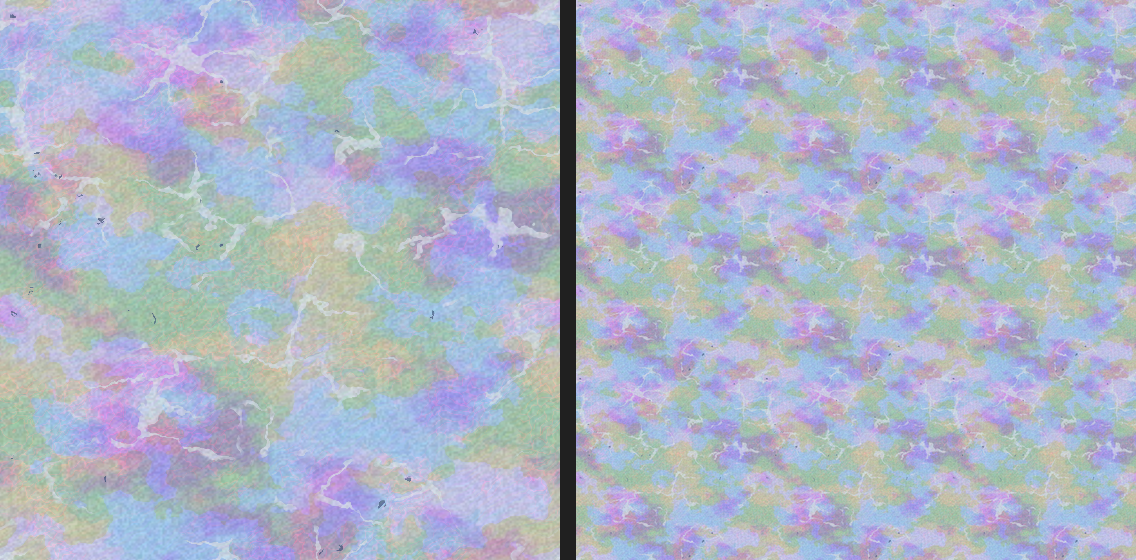
Left, the tile; right, the same tile 3 across and 3 down.
Reproduce this texture procedurally as a WebGL 1 fragment shader.

```glsl
precision highp float;
uniform vec2 u_resolution;

// Each channel drifts between its own two levels
const vec3 LEVEL_LOW = vec3(0.617, 0.595, 0.655);
const vec3 LEVEL_HIGH = vec3(0.755, 0.755, 0.90);
const vec3 VEIN_COLOR = vec3(0.82, 0.85, 0.89);
const vec3 SPECK_COLOR = vec3(0.28, 0.36, 0.50);
const vec3 THREAD_TINT = vec3(0.12, -0.02, -0.005);
const vec2 PATCH_PERIOD = vec2(7.0, 9.0);
const vec2 VEIN_PERIOD = vec2(8.0, 11.0);
const vec2 THREAD_PERIOD = vec2(18.0, 36.0);
const vec2 STREAK_PERIOD = vec2(30.0, 120.0);
const float OCTAVE_GAIN = 0.6;
const float SPECK_CELLS = 24.0;
const float SPECK_SHARE = 0.08;
const float VEIN_WIDTH = 0.12;
const float VEIN_OPACITY = 0.72;
const float THREAD_WIDTH = 0.17;
const float THREAD_OPACITY = 0.85;
const float STREAK = 0.06;
const float GRAIN = 0.085;

float hash(vec2 p) {
  return fract(sin(dot(p, vec2(127.1, 311.7))) * 43758.55);
}

vec2 hash2(vec2 p) {
  return vec2(hash(p), hash(p + 57.3));
}

// Value noise that wraps after period cells
float noise(vec2 p, vec2 period, float seed) {
  vec2 i = floor(p);
  vec2 f = fract(p);
  f = f * f * (3.0 - 2.0 * f);
  vec2 a = mod(i, period) + seed;
  vec2 b = mod(i + 1.0, period) + seed;
  return mix(mix(hash(a), hash(vec2(b.x, a.y)), f.x),
             mix(hash(vec2(a.x, b.y)), hash(b), f.x), f.y);
}

float fbm(vec2 uv, vec2 period, float seed) {
  float sum = 0.0;
  float total = 0.0;
  float weight = 0.5;
  for (int i = 0; i < 5; i++) {
    sum += weight * noise(uv * period, period, seed);
    total += weight;
    period *= 2.0;
    weight *= OCTAVE_GAIN;
    seed += 13.7;
  }
  return sum / total;
}

// Distances to the three nearest points of a wrapping jittered grid
vec3 cellDistances(vec2 p, vec2 period, float seed) {
  vec2 cell = floor(p);
  vec3 d = vec3(9.0);
  for (int y = -1; y <= 1; y++) {
    for (int x = -1; x <= 1; x++) {
      vec2 c = cell + vec2(float(x), float(y));
      float r = length(c + hash2(mod(c, period) + seed) - p);
      if (r < d.x) d = vec3(r, d.xy);
      else if (r < d.y) d = vec3(d.x, r, d.y);
      else d.z = min(d.z, r);
    }
  }
  return d;
}

// Stained patches: cloudy shade under hard, scalloped stain edges
vec3 patches(vec2 uv) {
  float warm = fbm(uv, PATCH_PERIOD, 3.1);
  float light = fbm(uv, PATCH_PERIOD - 2.0, 31.4);
  float cool = fbm(uv, PATCH_PERIOD, 71.9);
  float scallop = 0.14 * (noise(uv * 32.0, vec2(32.0), 8.6) - 0.5);
  vec3 t;
  t.r = mix(smoothstep(0.34, 0.68, warm), smoothstep(0.515, 0.53, warm + scallop), 0.4);
  t.g = smoothstep(0.30, 0.50, light);
  t.b = mix(smoothstep(0.33, 0.64, cool), smoothstep(0.49, 0.505, cool - scallop), 0.5);
  t.b = mix(max(t.b, 0.3), t.b, t.g);
  return mix(LEVEL_LOW, LEVEL_HIGH, t);
}

// Broken pale veins, slightly swollen where they fork
float veins(vec2 uv) {
  vec3 d = cellDistances(uv * VEIN_PERIOD, VEIN_PERIOD, 5.2);
  float present = smoothstep(0.47, 0.57, fbm(uv, vec2(8.0), 44.3));
  float fork = exp(-7.0 * (d.z - d.x));
  float width = VEIN_WIDTH * (0.5 + 1.1 * fork) * (0.4 + 0.6 * present);
  return present * (1.0 - smoothstep(0.6 * width, width, d.y - d.x));
}

// Hair-thin net, stretched along a rising diagonal
float threads(vec2 uv) {
  vec2 p = vec2(36.0 * uv.x + 18.0 * uv.y, 72.0 * uv.y - 36.0 * uv.x);
  vec3 d = cellDistances(p, THREAD_PERIOD, 19.6);
  float present = smoothstep(0.42, 0.60, fbm(uv, vec2(11.0), 63.8));
  return present * (1.0 - smoothstep(0.3 * THREAD_WIDTH, THREAD_WIDTH, d.y - d.x));
}

// Sparse clusters of tiny dark crumbs
float specks(vec2 uv, vec2 sway) {
  vec2 p = uv * SPECK_CELLS;
  vec2 id = mod(floor(p), SPECK_CELLS);
  vec2 center = 0.35 + 0.3 * hash2(id + 9.4);
  float cluster = 1.0 - smoothstep(0.0, 0.34, length(fract(p) - center));
  vec2 q = uv + 0.1 * sway;
  float crumb = 0.6 * noise(q * 150.0, vec2(150.0), 27.5) + 0.4 * noise(q * 290.0, vec2(290.0), 48.1);
  float chosen = step(1.0 - SPECK_SHARE, hash(id + 81.2));
  return chosen * smoothstep(0.84, 0.93, crumb + 0.3 * cluster) * smoothstep(0.0, 0.2, cluster);
}

// Diagonal brush streaks and paper grain, separate in each channel
vec3 fineTexture(vec2 uv, vec2 sway, float seed) {
  vec2 q = uv + 0.04 * sway;
  vec2 p = vec2(60.0 * q.x + 30.0 * q.y, 240.0 * q.y - 120.0 * q.x);
  vec3 streak = vec3(noise(p, STREAK_PERIOD, seed), noise(p, STREAK_PERIOD, seed + 5.3), noise(p, STREAK_PERIOD, seed + 9.7));
  float grain = noise(uv * 250.0, vec2(250.0), seed + 21.6);
  return STREAK * (streak - 0.5) + GRAIN * (grain - 0.5);
}

void main() {
  vec2 uv = gl_FragCoord.xy / u_resolution;
  vec2 sway = vec2(fbm(uv, vec2(12.0), 12.8), fbm(uv, vec2(12.0), 91.5)) - 0.5;
  vec2 crinkle = vec2(noise(uv * 80.0, vec2(80.0), 6.4), noise(uv * 80.0, vec2(80.0), 77.2)) - 0.5;

  vec3 color = patches(uv + 0.03 * sway);
  color += THREAD_TINT * THREAD_OPACITY * threads(uv + 0.07 * sway + 0.008 * crinkle);
  color = mix(color, VEIN_COLOR, VEIN_OPACITY * veins(uv + 0.09 * sway));
  color = mix(color, SPECK_COLOR, 0.75 * specks(uv, sway));
  color += fineTexture(uv, sway, 36.1);
  gl_FragColor = vec4(color, 1.0);
}
```
